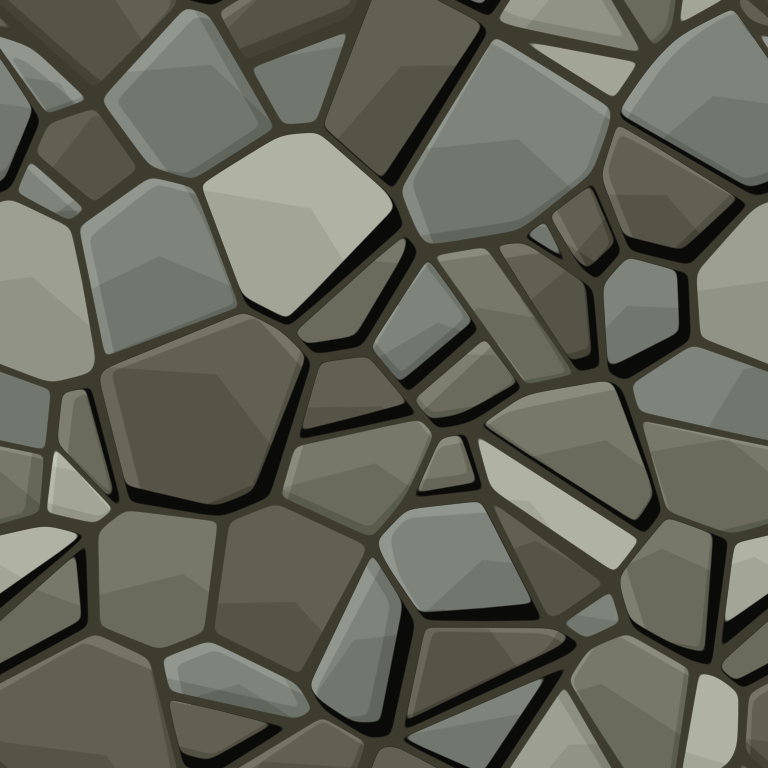
A three.js fragment shader for this texture:

```glsl
varying vec2 vUv;

const float GRID = 6.0;          // seeds per side, whole so the texture wraps
const float SIZE_SPREAD = 0.65;  // how much large stones push back small ones
const float CUT_SHARE = 0.5;     // stones split in two by a straight joint
const float JOINT_MIN = 0.018;   // lengths below are in grid cells
const float JOINT_VARY = 0.03;
const float TAPER = 0.035;       // wedge shape of joints
const float SHADOW_WIDTH = 0.095;
const float SHADOW_SHARE = 0.5;
const float BEVEL_WIDTH = 0.09;
const float BEVEL_SHARE = 0.55;
const float CORNER = 48.0;       // higher is sharper
const float SOFT = 0.0075;       // half width of the edge smoothing
const vec2 SHADOW_DIR = vec2(0.6, -0.8);

const vec3 MORTAR = vec3(0.240, 0.237, 0.186);
const vec3 SHADOW = vec3(0.040, 0.040, 0.035);
const vec3 DARK_OLIVE = vec3(0.332, 0.328, 0.275);
const vec3 OLIVE = vec3(0.415, 0.420, 0.360);
const vec3 BLUE_GREY = vec3(0.443, 0.464, 0.432);
const vec3 LIGHT_GREY = vec3(0.570, 0.575, 0.527);
const vec3 PALE = vec3(0.640, 0.648, 0.590);

float hash(vec2 p) {
  vec3 q = fract(vec3(p.xyx) * vec3(0.1031, 0.1030, 0.0973));
  q += dot(q, q.yzx + 33.33);
  return fract((q.x + q.y) * q.z);
}

vec2 wrapCell(vec2 cell) { return mod(cell, GRID); }

vec2 seedPoint(vec2 cell) {
  vec2 id = wrapCell(cell);
  return cell + 0.04 + 0.92 * vec2(hash(id + 17.3), hash(id + 51.7));
}

float seedWeight(vec2 cell) {
  return SIZE_SPREAD * hash(wrapCell(cell) + 83.1);
}

float inside(float dist) { return smoothstep(-SOFT, SOFT, dist); }

// Adds one straight edge to the rounded outlines: stone, face, lit and shaded bevel
void addEdge(inout vec4 sums, float dist, float along, vec2 outward, vec2 key,
             float raised, float bevelled) {
  float vary = hash(key + 5.9);
  float slant = (hash(key + 29.4) - 0.5) * 2.0;
  float joint = max(JOINT_MIN, JOINT_MIN + JOINT_VARY * vary + TAPER * slant * along);
  float facing = dot(outward, SHADOW_DIR);
  float shadow = raised * SHADOW_WIDTH * smoothstep(0.1, 0.75, facing)
               * max(0.0, 1.0 + 1.1 * slant * along);
  float face = dist - joint - shadow;
  float bevel = bevelled * BEVEL_WIDTH * max(0.0, 1.4 * vary - 0.2 - 0.6 * slant * along);
  sums.x += exp(-CORNER * (dist - joint));
  sums.y += exp(-CORNER * face);
  if (bevel > 0.01) {
    float rim = exp(-CORNER * (face - bevel));
    if (facing < 0.0) sums.z += rim;
    else sums.w += rim;
  }
}

vec3 stoneColour(float tone) {
  vec3 colour = mix(DARK_OLIVE, OLIVE, step(0.31, tone));
  colour = mix(colour, BLUE_GREY, step(0.58, tone));
  colour = mix(colour, LIGHT_GREY, step(0.82, tone));
  return mix(colour, PALE, step(0.90, tone));
}

void main() {
  vec2 p = vUv * GRID;
  vec2 base = floor(p);

  // Owning stone: nearest seed by weighted distance
  vec2 owner = base;
  float best = 1000.0;
  for (int y = -2; y <= 2; y++) {
    for (int x = -2; x <= 2; x++) {
      vec2 cell = base + vec2(float(x), float(y));
      vec2 d = p - seedPoint(cell);
      float power = dot(d, d) - seedWeight(cell);
      if (power < best) { best = power; owner = cell; }
    }
  }
  vec2 id = wrapCell(owner);
  vec2 seed = seedPoint(owner);

  // Straight joint that may split the stone
  float angle = 6.2832 * hash(id + 7.7);
  vec2 cutNormal = vec2(cos(angle), sin(angle));
  float cutDist = dot(p - seed, cutNormal) - 0.3 * (hash(id + 61.2) - 0.5);
  float side = hash(id + 43.8) < CUT_SHARE ? (cutDist < 0.0 ? -1.0 : 1.0) : 0.0;
  vec2 piece = id + side * vec2(11.3, 23.9) + 40.0;
  float raised = step(hash(piece + 3.1), SHADOW_SHARE) * (0.75 + 0.5 * hash(piece + 9.2));
  float bevelled = step(hash(piece + 13.6), BEVEL_SHARE);

  // Outlines from all edges of the piece
  vec4 sums = vec4(1e-30);
  for (int y = -2; y <= 2; y++) {
    for (int x = -2; x <= 2; x++) {
      vec2 cell = base + vec2(float(x), float(y));
      vec2 other = seedPoint(cell);
      vec2 gap = other - seed;
      float span = length(gap);
      if (span < 0.0001) continue;
      vec2 d = p - other;
      vec2 outward = gap / span;
      float dist = (dot(d, d) - seedWeight(cell) - best) / (2.0 * span);
      float along = dot(p - 0.5 * (seed + other), vec2(-outward.y, outward.x));
      addEdge(sums, dist, along, outward, piece + 3.7 * wrapCell(cell), raised, bevelled);
    }
  }
  if (side != 0.0) {
    float along = dot(p - seed, vec2(-cutNormal.y, cutNormal.x));
    addEdge(sums, abs(cutDist), along, -side * cutNormal, piece, raised, bevelled);
  }
  vec4 outline = -log(sums) / CORNER;

  // Flat tone with a lighter upper facet above a bent line
  float tone = fract(dot(id, vec2(0.7549, 0.5698)) + 0.29 * side + 0.13);
  vec3 colour = stoneColour(tone);
  vec2 q = p - seed - 0.3 * side * cutNormal;
  vec2 up = normalize(vec2(1.4 * (hash(piece + 71.5) - 0.5), 1.0));
  float bend = abs(dot(q, vec2(up.y, -up.x)) + 0.4 * (hash(piece + 37.2) - 0.5));
  float facet = dot(q, up) + 0.45 * bend - 0.1 - 0.3 * (hash(piece + 19.9) - 0.5);
  colour += 0.05 * inside(facet);

  // Bevels, then shadow and mortar around the face
  colour = mix(colour - 0.065, colour, inside(outline.w));
  colour = mix(colour + 0.075, colour, inside(outline.z));
  vec3 rim = mix(MORTAR, SHADOW, min(1.0, raised * 2.0));
  colour = mix(rim, colour, inside(outline.y));
  colour = mix(MORTAR, colour, inside(outline.x));
  gl_FragColor = vec4(colour, 1.0);
}
```
